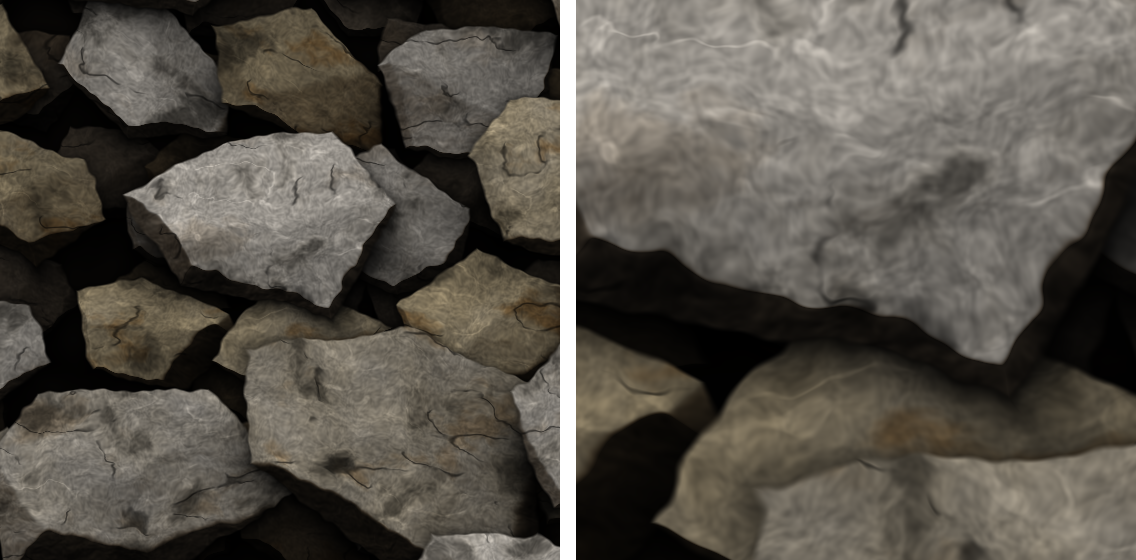
Left: the whole. Right: its middle third, enlarged.
A Shadertoy shader for this texture:

```glsl
// A heap of angular boulders, grey and tan, with near-black gaps between them.
// Three layers of jittered cells each hold one faceted convex rock; painted from
// back to front with contact shadows, gradient noise, cracks and ochre stains.

const vec3 GAP_BLACK   = vec3(0.042, 0.034, 0.026);
const vec3 STONE_GREY  = vec3(0.62, 0.60, 0.57);
const vec3 STONE_TAN   = vec3(0.58, 0.525, 0.415);
const vec3 STAIN_OCHRE = vec3(0.47, 0.33, 0.16);
const vec3 SHADE_TINT  = vec3(1.0, 0.88, 0.74);
const vec3 LIGHT_DIR   = vec3(-0.25, 0.75, 0.61);
const vec3 CELL_WIDTH  = vec3(0.24, 0.32, 0.56);   // back, middle, front
const vec3 LAYER_LIGHT = vec3(0.36, 0.88, 1.0);
const vec3 LAYER_FILL  = vec3(0.95, 1.0, 0.88);    // chance that a cell holds a rock
const float CELL_ASPECT  = 0.78;
const float EDGE_SOFT    = 0.0022;
const float SHADOW_REACH = 0.022;
const float AMBIENT      = 0.06;
const float FACET_CRISP  = 45.0;
const float CRACK_WIDTH  = 0.045;
const float TAU = 6.28319;
const int SIDES = 6;
const int PLANES = 8;                              // sides plus two top faces

float hash(vec2 p) {
    vec3 q = fract(p.xyx * 0.1031);
    q += dot(q, q.yzx + 33.33);
    return fract((q.x + q.y) * q.z);
}

float rnd(vec2 id, float k) { return hash(id * 3.7 + k * vec2(5.3, 9.1)); }

float cornerSlope(vec2 corner, vec2 offset) {
    float a = TAU * hash(corner);
    return dot(vec2(cos(a), sin(a)), offset);
}

float gradNoise(vec2 p) {
    vec2 i = floor(p), f = p - i;
    vec2 u = f * f * f * (f * (f * 6.0 - 15.0) + 10.0);
    vec2 e = vec2(1.0, 0.0);
    return mix(mix(cornerSlope(i, f), cornerSlope(i + e, f - e), u.x),
               mix(cornerSlope(i + e.yx, f - e.yx), cornerSlope(i + 1.0, f - 1.0), u.x), u.y);
}

float fbm(vec2 p) {
    float sum = 0.0, amp = 1.0;
    for (int k = 0; k < 5; k++) {
        sum += amp * gradNoise(p);
        p = mat2(1.6, 1.2, -1.2, 1.6) * p + 7.3;
        amp *= 0.56;
    }
    return sum;
}

// Surface colour of one rock: strata, patches, stains, cracks and relief.
vec3 rockColour(vec2 local, vec2 id, vec2 lightLocal, vec3 normal, float wear, float dim) {
    vec2 grainScale = vec2(6.5, 10.5);
    vec2 u = local * grainScale + id * 2.37;
    float strata = fbm(u);
    float relief = strata - fbm(u + lightLocal * 0.005 * grainScale);
    float blotch = fbm(local * 8.0 + id * 1.91 + 40.0);
    float stain = fbm(local * vec2(6.0, 9.0) + id * 1.37 + 80.0);
    float speckle = gradNoise(local * 95.0) + 0.8 * gradNoise(local * 190.0);
    float warm = smoothstep(0.35, 0.75, rnd(id, 4.0));

    // Thin broken lines: dark cracks in some zones, pale veins in others.
    float line = abs(gradNoise(local * vec2(7.0, 14.0) + id * 1.13 + 0.35 * stain));
    line = smoothstep(CRACK_WIDTH, 0.0, line);
    float crack = line * smoothstep(0.02, 0.25, stain);
    float vein = line * smoothstep(0.1, 0.35, -stain);
    float chips = smoothstep(0.28, 0.42, gradNoise(local * vec2(28.0, 42.0) + id));

    vec3 albedo = mix(STONE_GREY, STONE_TAN, clamp(warm + 0.3 * blotch, 0.0, 1.0));
    albedo = mix(albedo, STAIN_OCHRE, smoothstep(0.15, 0.6, stain) * (0.12 + 0.55 * warm));
    albedo *= 1.0 - 0.42 * smoothstep(0.15, 0.55, blotch);
    albedo *= 1.0 + 0.2 * strata + 0.2 * speckle;
    albedo *= (1.0 - 0.5 * crack) * (1.0 + 0.18 * vein) * (1.0 + 0.14 * chips);

    float diffuse = max(dot(normal, LIGHT_DIR), 0.0);
    float light = AMBIENT + 1.08 * diffuse + (0.15 + diffuse) * (0.95 * relief + 0.25 * wear);
    light = 1.1 * (1.0 - exp(-1.8 * max(light, 0.03))) * dim;
    return albedo * light * mix(SHADE_TINT, vec3(1.0), smoothstep(0.1, 0.7, light));
}

// Paints one rock and its contact shadow over the colour so far.
vec3 paintRock(vec3 col, vec2 p, vec2 centre, vec2 id, float radius, float dim) {
    float angle = -0.15 + 1.0 * (rnd(id, 1.0) - 0.5);
    float ratio = mix(0.56, 0.8, rnd(id, 2.0));
    mat2 rot = mat2(cos(angle), sin(angle), -sin(angle), cos(angle));
    vec2 local = (p - centre) * rot;
    vec2 q = local / (radius * vec2(1.0, ratio));

    // Outline from the side planes; facets from a soft minimum of all planes.
    float outline = -9.0, total = 0.0, strongest = 0.0;
    vec2 slopeSum = vec2(0.0);
    for (int i = 0; i < PLANES; i++) {
        float k = float(i), h = rnd(id, 10.0 + k), reach = 0.78 + 0.25 * rnd(id, 30.0 + k);
        bool side = i < SIDES;
        float a = side ? TAU * (k + 0.6 * h) / float(SIDES) : 2.6 * k + 1.5 * h + TAU * rnd(id, 6.0);
        vec2 dir = vec2(cos(a), sin(a));
        float steep = 1.1 + 3.6 * rnd(id, 50.0 + k);
        vec2 slope = side ? dir * steep : dir * 0.42 + vec2(0.0, 0.2);
        float height = (side ? reach * steep : 0.4) - dot(q, slope);
        if (side) outline = max(outline, dot(q, dir) - reach);
        float w = exp(-FACET_CRISP * clamp(height, -0.5, 1.6));
        slopeSum += w * slope;
        total += w;
        strongest = max(strongest, w);
    }

    float d = outline * radius * ratio;
    float below = smoothstep(0.06, -0.08, p.y - centre.y);
    col *= 1.0 - mix(0.45, 0.92, below) * exp(-max(d, 0.0) / (SHADOW_REACH * (0.4 + below)));
    if (d > EDGE_SOFT) return col;
    vec3 normal = normalize(vec3(rot * (slopeSum / total), 1.0));
    float wear = 1.0 - strongest / total;
    vec3 stone = rockColour(local, id, normalize(LIGHT_DIR.xy) * rot, normal, wear, dim);
    return mix(col, stone, smoothstep(EDGE_SOFT, -EDGE_SOFT, d));
}

void mainImage(out vec4 fragColor, in vec2 fragCoord) {
    vec2 p = fragCoord / iResolution.y;
    // Chipped, uneven outlines.
    vec2 chip = vec2(gradNoise(p * 9.0), gradNoise(p * 9.0 + 31.0)) * 0.02
              + vec2(gradNoise(p * 40.0), gradNoise(p * 40.0 + 57.0)) * 0.006;
    vec2 warped = p + chip;

    vec3 col = GAP_BLACK * (1.0 + 0.8 * gradNoise(p * 14.0));
    for (int layer = 0; layer < 3; layer++) {
        vec2 size = CELL_WIDTH[layer] * vec2(1.0, CELL_ASPECT);
        vec2 home = floor(warped / size);
        for (int j = 1; j >= -1; j--) for (int i = -1; i <= 1; i++) {
            vec2 cell = home + vec2(i, j);
            vec2 id = cell + 37.0 * float(layer) + 11.0;
            if (rnd(id, 0.0) > LAYER_FILL[layer]) continue;
            vec2 jitter = 0.36 * (vec2(rnd(id, 7.0), rnd(id, 8.0)) - 0.5);
            jitter.x += 0.5 * mod(cell.y, 2.0) - 0.25;
            float radius = size.x * mix(0.45, 0.57, rnd(id, 3.0));
            float dim = LAYER_LIGHT[layer] * mix(0.78, 1.06, rnd(id, 5.0));
            col = paintRock(col, warped, (cell + 0.5 + jitter) * size, id, radius, dim);
        }
    }
    fragColor = vec4(clamp(col, 0.0, 1.0), 1.0);
}
```
